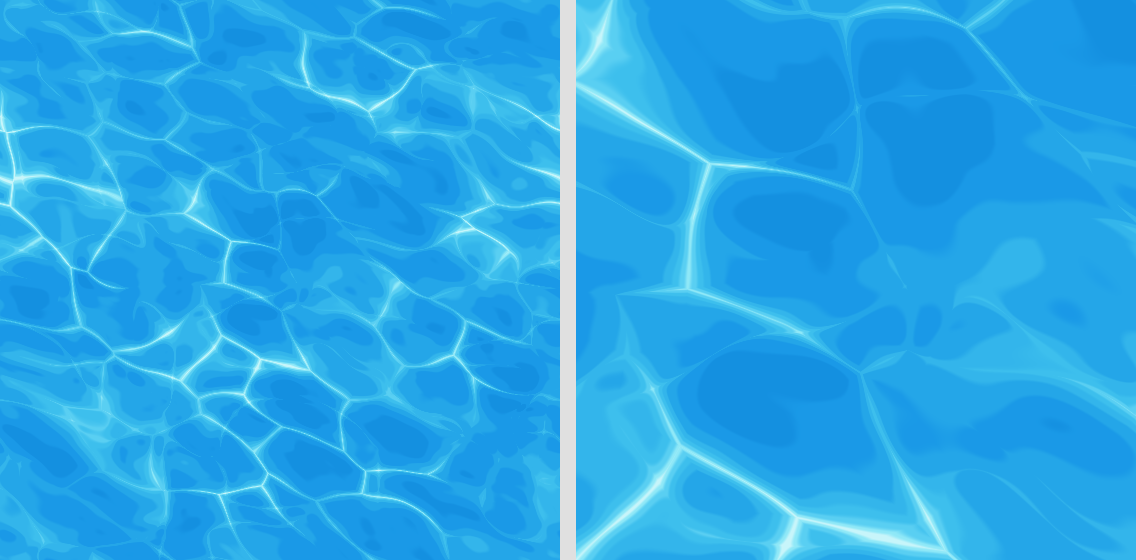
Left, the full canvas; right, a detail of the centre.
Write a WebGL 1 fragment shader that draws this texture.

```glsl
precision highp float;
// Tiling swimming-pool water: a slanted web of bright caustics over stepped blue ripples.
uniform vec2 u_resolution;

// Palette, from deep water to glints
const vec3 DEEP  = vec3(0.08, 0.565, 0.88);
const vec3 BLUE  = vec3(0.10, 0.60, 0.905);
const vec3 AZURE = vec3(0.14, 0.65, 0.91);
const vec3 SKY   = vec3(0.20, 0.71, 0.92);
const vec3 CYAN  = vec3(0.24, 0.75, 0.93);
const vec3 PALE  = vec3(0.35, 0.81, 0.95);
const vec3 GLOW  = vec3(0.56, 0.91, 0.97);
const vec3 GLINT = vec3(0.78, 0.96, 0.98);

// Repeats across the canvas (whole numbers, so that everything wraps)
const vec2 WEB_CELLS    = vec2(6.0, 10.0);
const vec2 CURL_CELLS   = vec2(8.0, 13.0);
const vec2 PATCH_CELLS  = vec2(6.0, 10.0);
const vec2 FADE_CELLS   = vec2(7.0, 9.0);
const vec2 SWAY_CELLS   = vec2(5.0, 5.0);
const vec2 RIPPLE_CELLS = vec2(11.0, 13.0);

const float SLANT  = 0.25;   // downward slope of the features to the right
const float JITTER = 0.85;   // irregularity of the web
const float SWAY   = 0.07;   // broad bending of the lines
const float RIPPLE = 0.042;  // fine bending of the lines
const float SWIRL  = 1.7;    // extra bending of patches and curls
const float CORE_THIN = 0.028;
const float CORE_WIDE = 0.056;
const float HALO_WIDTH = 0.14;
const float CURL_WIDTH = 0.03;
const float CORE_LIGHT = 0.58;
const float HALO_LIGHT = 0.23;
const float CURL_LIGHT = 0.28;
const float HOLLOW = 0.25;   // darkening towards the middle of a cell

vec2 hash2(vec2 p) {
  vec3 h = fract(p.xyx * vec3(0.1031, 0.1030, 0.0973));
  h += dot(h, h.yzx + 33.33);
  return fract((h.xx + h.yz) * h.zy);
}

// Slanted grid: one step across the canvas climbs a whole number of rows
float climb(vec2 cells) { return floor(cells.y * SLANT + 0.5); }

vec2 toGrid(vec2 uv, vec2 cells) {
  return uv * cells + vec2(0.0, uv.x * climb(cells));
}

vec2 wrapCell(vec2 c, vec2 cells) {
  float turns = floor((c.x + 0.5) / cells.x);
  c -= turns * vec2(cells.x, climb(cells));
  c.y -= cells.y * floor((c.y + 0.5) / cells.y);
  return c;
}

vec2 corner(vec2 c, vec2 cells, float seed) {
  return hash2(wrapCell(c, cells) + seed);
}

// Wrapping value noise, two independent channels in 0..1
vec2 noise2(vec2 uv, vec2 cells, float seed) {
  vec2 q = toGrid(uv, cells);
  vec2 c = floor(q);
  vec2 f = q - c;
  f = f * f * (3.0 - 2.0 * f);
  vec2 low  = mix(corner(c, cells, seed), corner(c + vec2(1.0, 0.0), cells, seed), f.x);
  vec2 high = mix(corner(c + vec2(0.0, 1.0), cells, seed), corner(c + 1.0, cells, seed), f.x);
  return mix(low, high, f.y);
}

// Zero on the borders between wrapped random cells, growing inwards
float webGap(vec2 uv, vec2 cells, float seed) {
  vec2 q = toGrid(uv, cells);
  vec2 base = floor(q);
  float nearest = 9.0;
  float second = 9.0;
  for (int j = -1; j <= 1; j++) {
    for (int i = -1; i <= 1; i++) {
      vec2 c = base + vec2(float(i), float(j));
      float d = length(c + 0.5 + JITTER * (corner(c, cells, seed) - 0.5) - q);
      second = min(second, max(nearest, d));
      nearest = min(nearest, d);
    }
  }
  return second - nearest;
}

vec3 layer(vec3 below, vec3 above, float light, float level, float softness) {
  return mix(below, above, smoothstep(level - softness, level + softness, light));
}

void main() {
  vec2 uv = gl_FragCoord.xy / u_resolution;
  vec2 bend = SWAY * (noise2(uv, SWAY_CELLS, 11.0) - 0.5)
            + RIPPLE * (noise2(uv, RIPPLE_CELLS, 37.0) - 0.5);
  vec2 bent = uv + bend;
  vec2 swirled = uv - SWIRL * bend.yx;

  // Patches of lighter and darker water, mostly small
  float light = 0.30 * noise2(swirled, PATCH_CELLS, 53.0).x
              + 0.36 * noise2(swirled, PATCH_CELLS * 2.0, 71.0).x
              + 0.24 * noise2(bent, PATCH_CELLS * 4.0, 97.0).x - 0.45;

  // Bright web, fading and swelling along its length
  vec2 fade = smoothstep(0.2, 0.8, noise2(uv, FADE_CELLS, 131.0));
  float gap = webGap(bent, WEB_CELLS, 171.0);
  float core = exp(-gap / mix(CORE_THIN, CORE_WIDE, fade.y));
  light += fade.x * (CORE_LIGHT * core + HALO_LIGHT * exp(-gap / HALO_WIDTH)) - HOLLOW * gap;

  // Faint curls along the contours of swirled noise
  vec2 contour = abs(noise2(swirled, CURL_CELLS, 211.0) - 0.5);
  light += CURL_LIGHT * dot(exp(-contour / CURL_WIDTH), vec2(fade.y, 1.0 - fade.y)) * 0.8;

  // Stepped colours with soft borders
  vec3 color = layer(DEEP, BLUE, light, -0.23, 0.02);
  color = layer(color, AZURE, light, -0.04, 0.02);
  color = layer(color, SKY, light, 0.105, 0.02);
  color = layer(color, CYAN, light, 0.215, 0.03);
  color = layer(color, PALE, light, 0.355, 0.05);
  color = layer(color, GLOW, light, 0.57, 0.10);
  color = layer(color, GLINT, light, 0.80, 0.12);
  gl_FragColor = vec4(color, 1.0);
}
```
